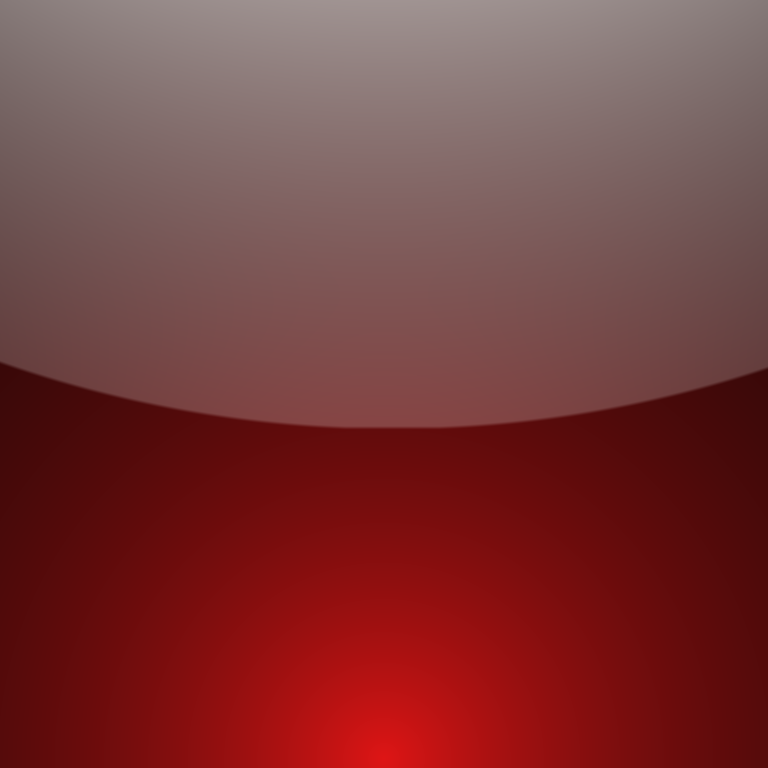
This background is drawn by a Shadertoy shader. Its source:

```glsl
const vec3 GLOW_RED = vec3(0.87, 0.068, 0.068);
const vec3 AMBIENT = vec3(0.0, 0.015, 0.015);
const vec3 GLASS_WHITE = vec3(1.0, 0.995, 0.985);

// Red light fading with distance from its centre
vec3 radialGlow(vec2 p, vec2 center, float falloff) {
    return AMBIENT + GLOW_RED * exp(-falloff * length(p - center));
}

// Coverage of a large disc whose lowest part is cut flat
float glassMask(vec2 p, vec2 center, float radius, float cutHeight, float softness) {
    float disc = length(p - center) - radius;
    float edge = max(disc, cutHeight - p.y);
    return 1.0 - smoothstep(-softness, softness, edge);
}

// Sheen strengthens upward and weakens toward both sides
float glassOpacity(vec2 p, float bottom) {
    float height = clamp((p.y - bottom) / (1.0 - bottom), 0.0, 1.0);
    float side = p.x - 0.5;
    float sideFade = mix(0.19, 0.42, height * height) * side * side;
    return 0.235 + 0.18 * height + 0.155 * height * height - sideFade;
}

void mainImage(out vec4 fragColor, in vec2 fragCoord) {
    vec2 p = fragCoord / iResolution.xy;
    float pixel = 1.0 / min(iResolution.x, iResolution.y);
    float glassBottom = 0.443;

    // Glowing backdrop
    vec3 color = radialGlow(p, vec2(0.5, 0.012), 1.9);

    // Curved glass highlight
    float radius = 1.55;
    vec2 discCenter = vec2(0.511, 0.4418 + radius);
    float mask = glassMask(p, discCenter, radius, glassBottom, max(0.003, pixel));
    color = mix(color, GLASS_WHITE, mask * glassOpacity(p, glassBottom));

    fragColor = vec4(color, 1.0);
}
```
